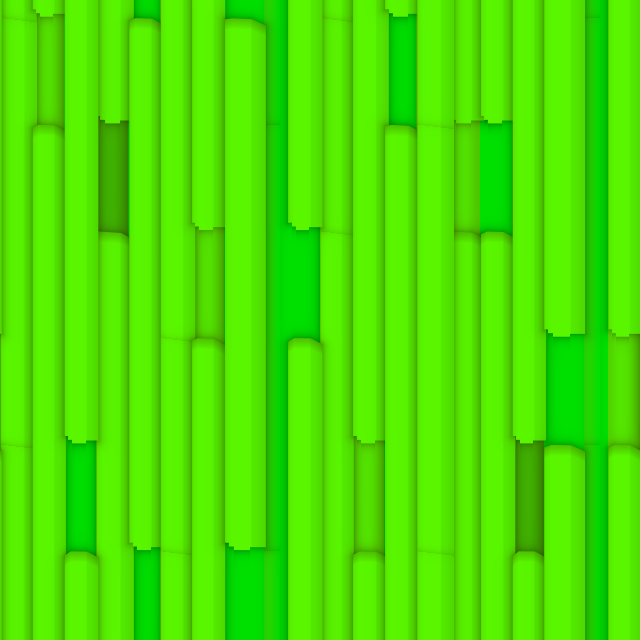
A Shadertoy shader for this pattern:

```glsl
// Upright lime bars with bevelled faces, packed side by side over a green floor.
// Each column holds one long bar with a gap one row high, or a seamed full bar;
// the bars are painted in three height layers, each casting a soft shadow.

const float COLUMNS = 20.0;
const float ROWS = 6.0;
const float BAR_LENGTH = 0.82;

const vec3 LIME  = vec3(0.35, 0.965, 0.0);
const vec3 FACET = vec3(0.32, 0.910, 0.0);
const vec3 UNDER = vec3(0.33, 0.900, 0.0);
const vec3 OLIVE = vec3(0.25, 0.700, 0.0);
const vec3 FLOOR = vec3(0.00, 0.880, 0.0);
const vec3 LOW   = vec3(0.14, 0.830, 0.0);

float hash(float n, float salt) {
    float p = fract((n * 3.7 + salt * 17.3 + 5.0) * 0.1031);
    p *= p + 33.33;
    p *= p + p;
    return fract(p);
}

// Evenly spread selector that decides what a column is made of
float columnKind(float id) {
    return fract(id * 0.618 + 0.1);
}

bool isLowColumn(float id) {
    return mod(id, 10.0) == 8.0;
}

// 0: sunken strip, 1 and 2: raised bars
float columnLayer(float id) {
    return isLowColumn(id) ? 0.0 : 1.0 + step(0.5, hash(id, 2.0));
}

vec3 shade(vec3 colour, float amount) {
    return colour * (1.0 - amount * vec3(0.65, 1.0, 1.0));
}

// Chamfered upper outline, as a drop below the top of the bar
float topOutline(float u, float skew) {
    float leftDrop = 0.008 * (1.0 - skew) * max(1.0 - u / 0.18, 0.0);
    float rightDrop = 0.009 * max((u - 0.66) / 0.34, 0.0);
    return leftDrop + rightDrop + 0.004 * skew * u;
}

// Stepped lower outline
float bottomOutline(float u) {
    return BAR_LENGTH + 0.006 * step(0.1, u) + 0.0055 * step(0.22, u)
         - 0.0045 * step(0.62, u);
}

// Fine line with a soft upper side where two bars meet end to end
float seam(float v) {
    return v < 0.0 ? 0.11 * exp(v / 0.005) : 0.03 * exp(-v / 0.006);
}

// Lit surface of a bar: u runs across it, v down from its top
vec3 barSurface(float u, float v, float width, float skew, bool full, bool low, float px) {
    float soft = px / width;
    float bend = smoothstep(0.64 - soft, 0.66 + soft, u);
    vec3 colour = low ? mix(LOW, FLOOR, smoothstep(0.4, 1.0, u))
                      : mix(LIME, FACET, bend);
    float leftFacet = 1.0 - smoothstep(0.13 - soft, 0.15 + soft, u);
    colour = shade(colour, 0.02 * leftFacet);
    if (low) return shade(colour, seam(v) + seam(v - 2.0 / ROWS));

    colour = shade(colour, 0.10 * exp(-max(u, 0.0) * width / 0.002));
    colour = shade(colour, 0.06 * smoothstep(0.7, 1.0, u));
    if (full) {
        float slanted = v - 0.007 * u;
        return shade(colour, seam(slanted) + seam(slanted - 2.0 / ROWS));
    }
    float depth = v - topOutline(u, skew) - 0.016;
    float cap = 1.0 - smoothstep(-px, px, depth);
    return shade(colour, cap * (0.02 + 0.2 * clamp(-depth / 0.016, 0.0, 1.0)));
}

// Paints the shadow of one column's bar, then the bar itself
vec3 paintBar(vec3 below, vec2 p, float column, float id, float px) {
    bool low = isLowColumn(id);
    bool full = low || columnKind(id) < 0.3;
    float spread = hash(id, 4.0);
    float extra = isLowColumn(id + 1.0) ? 0.25 : 0.2 * spread * spread;
    float left = (column + (low ? 0.25 : 0.04 * hash(id, 3.0))) / COLUMNS;
    float width = (low ? 0.5 : 1.03 + extra) / COLUMNS;
    float top = 0.972 - floor(ROWS * hash(id, 5.0)) / ROWS;
    float skew = hash(id, 6.0);

    float u = (p.x - left) / width;
    float v = fract(top - p.y + 0.09) - 0.09;
    float across = max(left - p.x, p.x - left - width);
    float along = full ? -1.0 : max(topOutline(u, skew) - v, v - bottomOutline(u));

    float outside = length(max(vec2(across, along), 0.0));
    float strength = low ? 0.05 : 0.27;
    vec3 colour = shade(below, strength * exp(-outside / 0.0065));
    float cover = clamp(0.5 - max(across, along) / px, 0.0, 1.0);
    return mix(colour, barSurface(u, v, width, skew, full, low, px), cover);
}

// What shows through the gap of a column: bare floor or a sunken rounded bar
vec3 gapColour(float id, float u) {
    float kind = columnKind(id);
    if (isLowColumn(id) || (kind > 0.3 && kind < 0.67)) return FLOOR;
    float rounding = 0.14 * smoothstep(0.5, 1.0, u) + 0.08 * smoothstep(0.35, 0.0, u);
    return shade(kind < 0.92 ? UNDER : OLIVE, rounding);
}

void mainImage(out vec4 fragColor, in vec2 fragCoord) {
    float px = 1.0 / iResolution.y;
    vec2 p = fragCoord * px;
    float here = floor(p.x * COLUMNS);
    vec3 colour = gapColour(mod(here, COLUMNS), fract(p.x * COLUMNS));

    // Lower layers first, so that raised bars overlap and shade them
    for (float layer = 0.0; layer < 3.0; layer++) {
        for (float k = -2.0; k <= 2.0; k++) {
            float id = mod(here + k + COLUMNS, COLUMNS);
            if (columnLayer(id) == layer)
                colour = paintBar(colour, p, here + k, id, px);
        }
    }
    fragColor = vec4(colour, 1.0);
}
```
